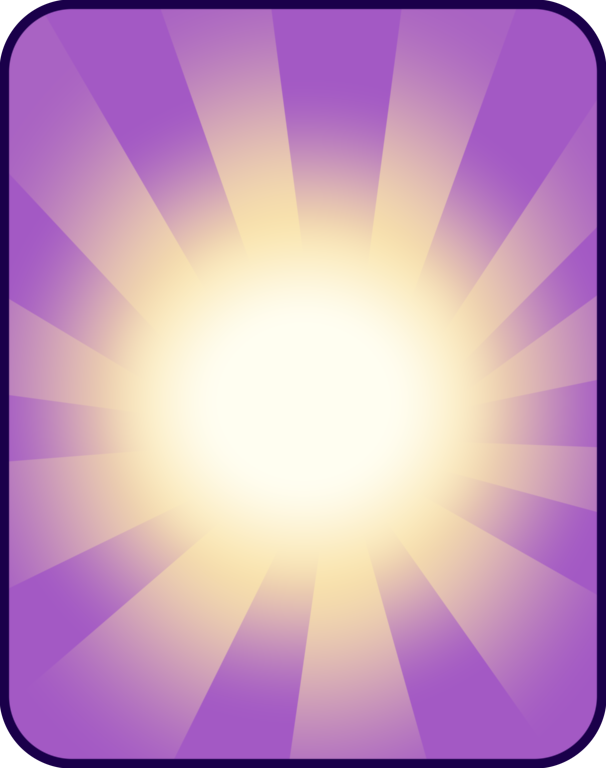
Write a Shadertoy shader that draws this background.

```glsl
#define RAY_COUNT 11
#define RAY_CENTER vec2(0.021, -0.069)
#define RAY_SHIFT vec2(0.022, 0.091)
#define GLOW_CENTER vec2(0.001, -0.023)
#define CORE_STRETCH vec2(0.91, 1.0)
#define RAY_STRETCH vec2(1.09, 0.93)
#define CORE_RANGE vec2(0.095, 0.255)
#define GLOW_RANGE vec2(0.182, 0.425)
#define RAY_RANGE vec2(0.190, 0.535)
#define FRAME_WIDTH 0.0118
#define FRAME_RADIUS 0.094

const vec3 PURPLE = vec3(0.640, 0.350, 0.770);
const vec3 GOLD = vec3(0.978, 0.892, 0.672);
const vec3 CREAM = vec3(1.0, 0.995, 0.945);
const vec3 NAVY = vec3(0.10, 0.0, 0.29);

// Start and end angle of each ray, in degrees
const vec2 RAY_SPANS[RAY_COUNT] = vec2[RAY_COUNT](
    vec2(-15.1, -2.1), vec2(11.6, 36.1), vec2(45.2, 56.6), vec2(70.1, 82.5),
    vec2(97.4, 109.4), vec2(120.2, 133.0), vec2(149.0, 172.3), vec2(184.5, 206.0),
    vec2(220.7, 243.6), vec2(261.8, 285.7), vec2(305.2, 330.4));

// Signed distance to a ray edge; steep edges start further right, upward ones lower
float edgeSide(vec2 p, float degrees) {
    float a = radians(degrees);
    vec2 dir = vec2(cos(a), sin(a));
    vec2 q = p - RAY_CENTER;
    q.x -= RAY_SHIFT.x * smoothstep(0.7, 0.95, abs(dir.y));
    q.y += RAY_SHIFT.y * smoothstep(0.2, 0.7, dir.y);
    return dir.x * q.y - dir.y * q.x;
}

float rayMask(vec2 p, float px) {
    float mask = 0.0;
    for (int i = 0; i < RAY_COUNT; i++) {
        float inside = min(edgeSide(p, RAY_SPANS[i].x), -edgeSide(p, RAY_SPANS[i].y));
        mask = max(mask, smoothstep(-px, px, inside));
    }
    return mask;
}

float roundedBox(vec2 p, vec2 halfSize, float radius) {
    vec2 q = abs(p) - halfSize + radius;
    return length(max(q, 0.0)) + min(max(q.x, q.y), 0.0) - radius;
}

float falloff(vec2 range, vec2 offset) {
    return 1.0 - smoothstep(range.x, range.y, length(offset));
}

void mainImage(out vec4 fragColor, in vec2 fragCoord) {
    float px = 1.0 / iResolution.y;
    vec2 halfSize = 0.5 * iResolution.xy * px;
    vec2 p = fragCoord * px - halfSize;

    // Rays carry the golden glow further out
    vec2 offset = p - GLOW_CENTER;
    float haze = 0.07 * smoothstep(-0.4, 0.3, p.y);
    float rayGlow = mix(haze, 1.0, falloff(RAY_RANGE, offset * RAY_STRETCH));
    float baseGlow = falloff(GLOW_RANGE, offset);
    float glow = mix(baseGlow, max(rayGlow, baseGlow), rayMask(p, px));
    vec3 color = mix(PURPLE, GOLD, glow);

    // Bright core
    color = mix(color, CREAM, falloff(CORE_RANGE, offset * CORE_STRETCH));

    // Rounded frame and the corners outside it
    float d = roundedBox(p, halfSize, FRAME_RADIUS);
    color = mix(color, NAVY, smoothstep(-px, px, d + FRAME_WIDTH));
    color = mix(color, vec3(1.0), smoothstep(0.0, 1.5 * px, d));
    fragColor = vec4(color, 1.0);
}
```
